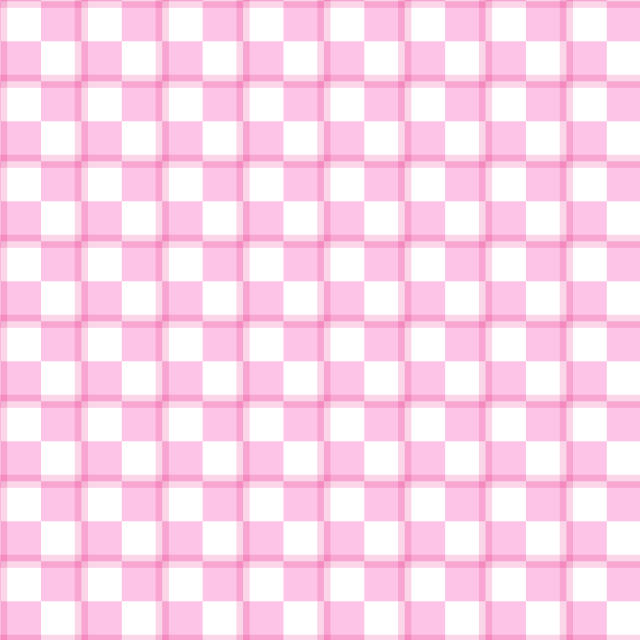
Write a Shadertoy shader that draws this pattern.

```glsl
// Pink and white checkerboard overlaid with translucent woven bands.
#define REPEATS vec2(7.918, 8.0)
#define OFFSET vec2(0.0009, 0.0020)
#define BAND_HALF_WIDTH 0.082
#define WHITE vec3(1.0)
#define PINK vec3(0.996, 0.769, 0.906)
#define BAND_TINT vec3(0.980, 0.840, 0.910)

// Signed square wave per axis: +1 in the first half of a tile, -1 in the second
vec2 squareWave(vec2 p, vec2 pixel) {
    vec2 edge = 0.25 - abs(fract(p + 0.25) - 0.5);
    return clamp(2.0 * edge / pixel, -1.0, 1.0);
}

// Coverage of the bands centred on the tile borders
vec2 bandCoverage(vec2 p, vec2 pixel) {
    vec2 borderDistance = abs(fract(p + 0.5) - 0.5);
    return clamp(0.5 + (BAND_HALF_WIDTH - borderDistance) / pixel, 0.0, 1.0);
}

void mainImage(out vec4 fragColor, in vec2 fragCoord) {
    // Tile coordinates, counted from the top left corner
    vec2 uv = fragCoord / iResolution.xy;
    uv.y = 1.0 - uv.y;
    vec2 p = (uv - OFFSET) * REPEATS;
    vec2 pixel = REPEATS / iResolution.xy;

    // Checks
    vec2 wave = squareWave(p, pixel);
    vec3 color = mix(PINK, WHITE, 0.5 + 0.5 * wave.x * wave.y);

    // Bands multiply, so their crossings are darker
    vec2 band = bandCoverage(p, pixel);
    color *= mix(vec3(1.0), BAND_TINT, band.x);
    color *= mix(vec3(1.0), BAND_TINT, band.y);

    fragColor = vec4(color, 1.0);
}
```
